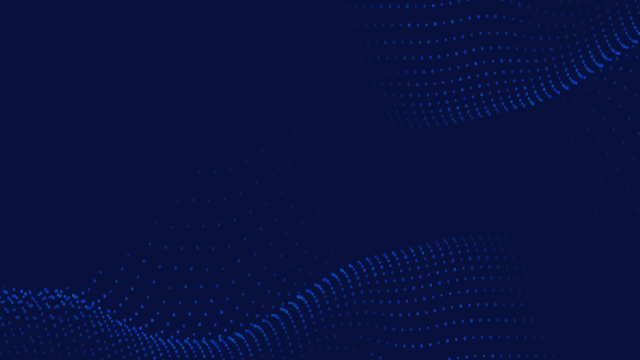
Write a WebGL 1 fragment shader that draws this background.

```glsl
precision highp float;

uniform vec2 u_resolution;

const vec3 NAVY = vec3(0.033, 0.068, 0.245);
const vec3 COBALT = vec3(0.06, 0.18, 0.78);
const vec3 AZURE = vec3(0.03, 0.36, 0.80);

float hash(vec2 p) {
    vec3 q = fract(p.xyx * 0.1031);
    q += dot(q, q.yzx + 33.33);
    return fract((q.x + q.y) * q.z);
}

// Height of the fold where the dot rows gather
float crest(float x) {
    return 0.185 - 0.132 * smoothstep(0.139, 0.486, x)
                 + 0.220 * smoothstep(0.579, 1.042, x)
                 + 0.070 * smoothstep(0.926, 1.343, x);
}

// Rising outer edge of the rear surface
float rearEdge(float x) {
    return 0.19 + 1.6 * pow(max(x - 0.18, 0.0), 1.5);
}

// Horizontal centre of the nearest dot in a shifted row
float dotCentre(float x, float spacing, float shift) {
    return (floor(x / spacing - shift) + 0.5 + shift) * spacing;
}

float dotMask(vec2 p, vec2 centre, float radius, float pixel) {
    float d = length((p - centre) * vec2(1.0, 0.8));
    return 1.0 - smoothstep(radius - 0.7 * pixel, radius + 0.7 * pixel, d);
}

// Rows falling from the fold towards the viewer
float frontRow(vec2 p, float row, float pixel) {
    float x = dotCentre(p.x, 0.024, row * 0.23);
    float seed = hash(vec2(floor(x * 500.0), row));
    float depth = 0.006 * row + 0.0022 * row * row;
    float spread = mix(0.5, 1.0, smoothstep(0.8, 1.2, x));
    float drop = depth * spread;
    float scatter = 0.018 * (seed - 0.5) * (1.0 - smoothstep(0.2, 0.45, x));
    vec2 centre = vec2(x, crest(x) - drop + scatter);
    float fade = mix(exp(-8.0 * drop), 0.8, smoothstep(0.95, 1.2, x));
    fade *= 1.0 - smoothstep(1.17, 1.50, x - 0.35 * drop);
    fade *= mix(0.45, 1.0, smoothstep(0.0, 0.05, drop + 0.12 * (1.3 - x)));
    return fade * dotMask(p, centre, mix(0.0026, 0.0041, seed), pixel);
}

// Sparse rows climbing behind the fold
float rearRow(vec2 p, float row, float pixel) {
    float x = dotCentre(p.x, 0.044, row * 0.37);
    float seed = hash(vec2(floor(x * 500.0), row + 40.0));
    float rise = 0.004 * row + 0.0035 * row * row;
    float y = crest(x) + rise + 0.008 * (seed - 0.5);
    float fade = exp(-3.2 * rise) * (1.0 - smoothstep(0.5, 1.05, x));
    fade *= 1.0 - smoothstep(0.0, 0.02, y - rearEdge(x));
    return fade * dotMask(p, vec2(x, y), mix(0.0026, 0.0041, seed), pixel);
}

float waveDots(vec2 p, float pixel) {
    float light = 0.0;
    for (int i = 0; i < 17; i++) {
        light = max(light, frontRow(p, float(i), pixel));
    }
    for (int i = 1; i < 12; i++) {
        light = max(light, rearRow(p, float(i), pixel));
    }
    return light;
}

void main() {
    float pixel = 1.0 / u_resolution.y;
    vec2 p = gl_FragCoord.xy * pixel;

    // The upper wave is the lower one turned by half a circle
    vec2 turned = vec2(2.5, 0.993) - p;
    float light = max(waveDots(p, pixel), waveDots(turned, pixel));

    // Dots drift between two blues
    float tint = hash(floor(p * 70.0));
    vec3 color = mix(NAVY, mix(COBALT, AZURE, tint), 0.85 * light);
    gl_FragColor = vec4(color, 1.0);
}
```
